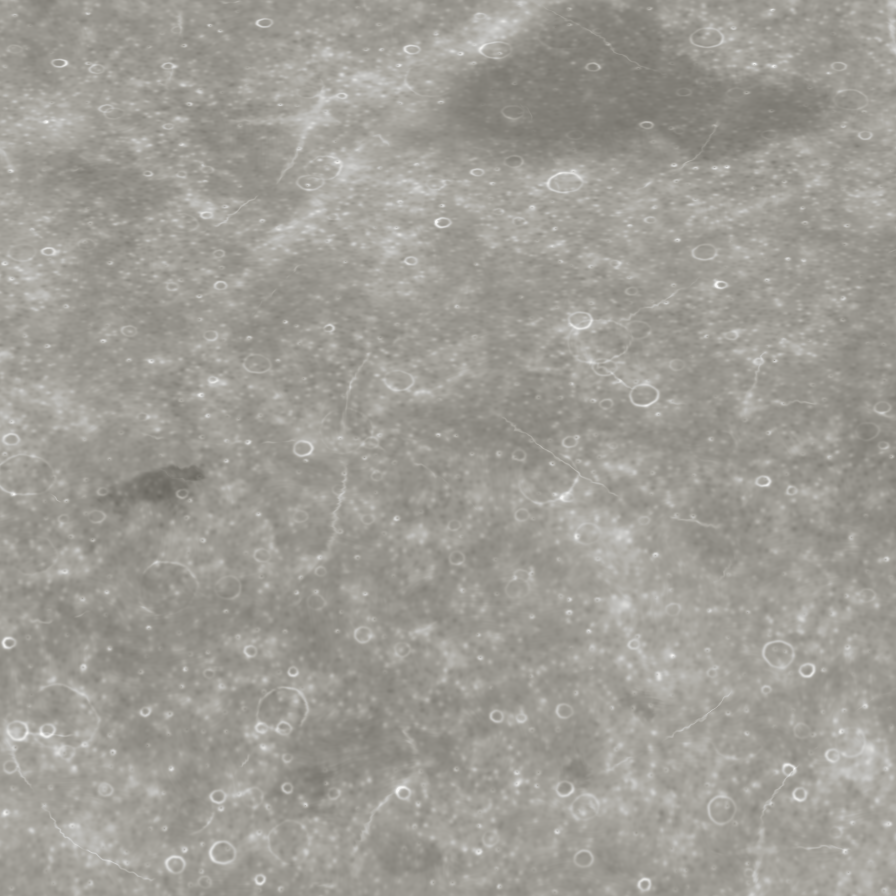
Reproduce this texture procedurally as a Shadertoy shader.

```glsl
#define BASE_TONE 0.606
#define MOTTLE 0.100
#define GRAIN 0.145
#define RIM_WIDTH 0.0021
#define RIM_GLOW 0.27
#define MARE_DEPTH 0.115
#define RAY_GLOW 0.075
#define WARM_TINT vec3(0.009, -0.001, -0.029)
#define BRIGHT_TINT vec3(0.003, 0.001, -0.010)

vec4 hash4(vec2 p) {
    vec4 q = fract(p.xyxy * vec4(0.1031, 0.1030, 0.0973, 0.1099));
    q += dot(q, q.wzxy + 33.33);
    return fract((q.xxyz + q.yzzw) * q.zywx);
}

// Layered sines, turned and bent at each octave
float clouds(vec2 p) {
    float sum = 0.0, gain = 0.5;
    for (int i = 0; i < 6; i++) {
        p = mat2(0.8, 0.6, -0.6, 0.8) * p * 1.9 + 1.7;
        p += 0.3 * sin(p.yx * 1.2 + float(i));
        sum += gain * sin(p.x) * sin(p.y);
        gain *= 0.7;
    }
    return sum;
}

// Cellular grain: soft blobs, few of them bright
float grain(vec2 p) {
    vec2 cell = floor(p);
    float sum = 0.0;
    for (int k = 0; k < 9; k++) {
        vec2 id = cell + vec2(k % 3 - 1, k / 3 - 1);
        vec4 rnd = hash4(id + 71.0);
        vec2 d = p - id - rnd.xy;
        sum += (rnd.z * rnd.z * rnd.z - 0.25) * exp(-5.0 * dot(d, d));
    }
    return sum;
}

// Scattered rings, flattened toward the top; x is rim light, y is floor shade
vec2 craters(vec2 p, float count, float chance, float radius, float seed) {
    vec2 cell = floor(p * count), sum = vec2(0.0);
    float squash = mix(0.95, 0.55, smoothstep(0.0, 1.0, p.y));
    for (int k = 0; k < 9; k++) {
        vec2 id = cell + vec2(k % 3 - 1, k / 3 - 1);
        vec4 rnd = hash4(id + seed);
        if (rnd.x > chance) continue;
        vec4 look = hash4(id + seed + 37.0);
        vec2 d = p - (id + 0.2 + 0.6 * rnd.yz) / count;
        d.y /= squash;
        float size = radius * mix(0.65, 1.35, rnd.w);
        float angle = atan(d.y, d.x);
        float wobble = 1.0 + 0.04 * sin(2.0 * angle + 40.0 * look.x)
                           + 0.03 * sin(3.0 * angle + 40.0 * look.y)
                           + 0.015 * sin(7.0 * angle + 40.0 * look.z);
        float edge = length(d) / wobble - size;
        float rim = exp(-edge * edge / (RIM_WIDTH * RIM_WIDTH));
        float halo = 0.16 * exp(-max(edge, 0.0) / (0.5 * size + 0.002));
        float lit = 0.68 + 0.32 * sin(angle + 6.28 * look.z);
        float fresh = mix(0.2, 1.0, look.w * look.w);
        float fade = 1.0 - smoothstep(0.5, 0.9, length(d) * count);
        sum.x += (rim * lit + halo) * fresh * fade;
        sum.y += smoothstep(0.0, -2.0 * RIM_WIDTH, edge) * fresh;
    }
    return sum;
}

float patchMask(vec2 p, vec2 centre, vec2 radii) {
    return 1.0 - smoothstep(0.55, 1.15, length((p - centre) / radii));
}

float ray(vec2 p, vec2 a, vec2 b, float width) {
    vec2 d = p - a, along = b - a;
    float h = clamp(dot(d, along) / dot(along, along), 0.0, 1.0);
    float dist = length(d - along * h) / width;
    return exp(-dist * dist) * (0.45 + 0.55 * sin(3.14159 * h));
}

void mainImage(out vec4 fragColor, in vec2 fragCoord) {
    vec2 p = fragCoord / iResolution.y;
    float broad = clouds(p * 3.0);
    float fine = clouds(p * vec2(11.0, 14.0) + 5.0);
    vec2 bent = p + 0.022 * vec2(fine, clouds(p * 9.0 + 3.0));
    float patchy = smoothstep(-0.5, 0.5, fine);

    // Dark plains and small stains
    float mare = patchMask(bent, vec2(0.61, 0.885), vec2(0.145, 0.075));
    mare = max(mare, 0.80 * patchMask(bent, vec2(0.68, 0.93), vec2(0.13, 0.075)));
    mare = max(mare, 0.85 * patchMask(bent, vec2(0.79, 0.88), vec2(0.15, 0.050)));
    float stain = patchMask(bent, vec2(0.165, 0.445), vec2(0.056, 0.027));
    stain = max(stain, patchMask(bent, vec2(0.20, 0.468), vec2(0.036, 0.014)));
    stain = max(stain, 0.5 * patchMask(bent, vec2(0.335, 0.12), vec2(0.045, 0.035)));
    stain = max(stain, 0.5 * patchMask(bent, vec2(0.46, 0.05), vec2(0.05, 0.03)));
    stain = max(stain, 0.6 * patchMask(bent, vec2(0.715, 0.205), vec2(0.025, 0.02)));
    stain = max(stain, 0.6 * patchMask(bent, vec2(0.635, 0.14), vec2(0.022, 0.02)));

    // Mottled ground with grain that gathers in rough patches
    float calm = 1.0 - 0.45 * mare;
    float tone = BASE_TONE - MARE_DEPTH * max(mare, stain);
    tone += MOTTLE * calm * (0.60 * broad + 0.55 * fine);
    vec2 flatP = p * vec2(1.0, mix(1.0, 1.35, smoothstep(0.4, 1.0, p.y)));
    float speckle = 0.45 * grain(flatP * 32.0 + 4.0) + 0.65 * grain(flatP * 70.0)
                  + 0.80 * grain(flatP * 140.0 + 9.0);
    tone += GRAIN * calm * speckle * mix(0.7, 1.4, patchy);
    tone += 0.11 * calm * max(grain(p * 15.0 + 2.0) - 0.2, 0.0);

    // Bright crossing rays
    vec2 soft = mix(p, bent, 0.2);
    float rays = ray(soft, vec2(0.54, 0.96), vec2(0.12, 0.53), 0.015);
    rays += 0.9 * ray(soft, vec2(0.08, 0.91), vec2(0.36, 0.65), 0.010);
    rays += 0.7 * ray(soft, vec2(0.40, 0.92), vec2(0.27, 0.80), 0.012);
    rays += ray(soft, vec2(0.77, 0.74), vec2(0.95, 0.81), 0.008);
    rays += 0.9 * ray(soft, vec2(0.42, 0.90), vec2(0.66, 1.02), 0.020);
    rays += 0.5 * ray(soft, vec2(0.76, 0.21), vec2(1.02, 0.18), 0.014);
    rays += 0.6 * ray(soft, vec2(0.80, 0.01), vec2(1.02, 0.06), 0.020);
    tone += RAY_GLOW * rays * (0.85 + 0.4 * fine);

    // Broken ridge lines
    vec2 q = mix(p, bent, 0.4);
    float ridge = sin(q.x * 19.0 + 2.0 * sin(q.y * 13.0)) + sin(q.y * 25.0 + 2.0 * sin(q.x * 11.0));
    tone += 0.10 * exp(-ridge * ridge * 250.0) * smoothstep(0.1, 0.5, clouds(p * 6.0 + 8.0)) * calm;

    // Craters from wide and worn to tiny and bright
    vec2 worn = craters(mix(p, bent, 0.15), 7.0, 0.42, 0.030, 11.0);
    vec2 middle = craters(p, 13.0, 0.25, 0.0145, 53.0);
    vec2 little = craters(p, 23.0, 0.20, 0.0065, 97.0);
    vec2 specks = craters(p, 46.0, 0.27, 0.0017, 151.0);
    float rims = 0.6 * worn.x * patchy + 0.8 * middle.x + 1.1 * little.x + 0.8 * specks.x;
    tone += RIM_GLOW * rims * calm;
    tone -= 0.025 * (worn.y + middle.y + little.y);

    vec3 tint = mix(WARM_TINT, BRIGHT_TINT, smoothstep(0.64, 0.78, tone));
    fragColor = vec4(clamp(tone + tint, 0.0, 0.96), 1.0);
}
```
